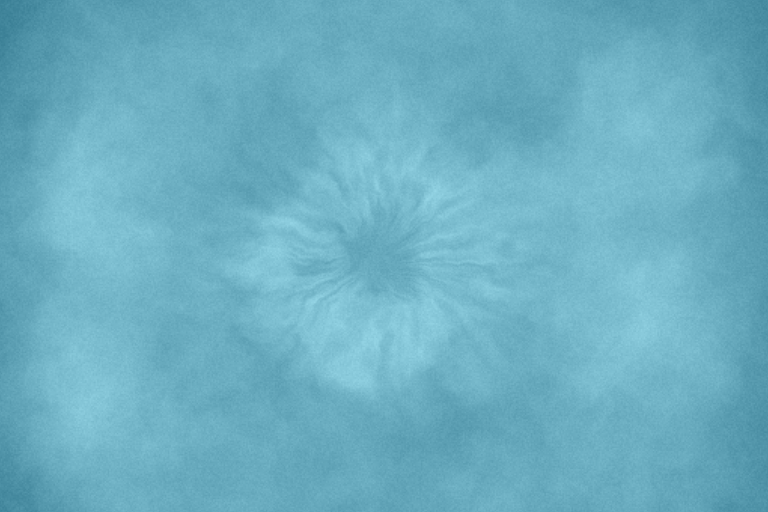
A Shadertoy shader for this background:

```glsl
// Soft cyan mottled backdrop with a pale radial burst, misty sides and fine grain.

const vec3 DEEP_TEAL = vec3(0.232, 0.502, 0.588);
const vec3 PALE_CYAN = vec3(0.600, 0.852, 0.915);
const vec2 BURST_CENTER = vec2(-0.015, 0.0);

// Sine-free hash of a lattice cell, in 0..1
float hash(vec3 cell) {
    vec3 q = fract(cell * 0.1031);
    q += dot(q, q.zyx + 31.32);
    return fract((q.x + q.y) * q.z);
}

float hashFace(vec3 cell, vec2 f) {
    float low = mix(hash(cell), hash(cell + vec3(1, 0, 0)), f.x);
    float high = mix(hash(cell + vec3(0, 1, 0)), hash(cell + vec3(1, 1, 0)), f.x);
    return mix(low, high, f.y);
}

// Smooth value noise, in 0..1
float noise(vec3 p) {
    vec3 cell = floor(p);
    vec3 f = fract(p);
    f = f * f * (3.0 - 2.0 * f);
    return mix(hashFace(cell, f.xy), hashFace(cell + vec3(0, 0, 1), f.xy), f.z);
}

// Layered noise centred on zero
float clouds(vec2 p, float seed, int octaves) {
    float sum = 0.0;
    float weight = 0.5;
    for (int i = 0; i < octaves; i++) {
        sum += weight * (noise(vec3(p, seed + float(i) * 7.3)) - 0.5);
        p = mat2(1.6, 1.2, -1.2, 1.6) * p + 17.3;
        weight *= 0.6;
    }
    return sum;
}

// Elliptical soft spot
float glow(vec2 p, vec2 center, vec2 radii) {
    vec2 q = (p - center) / radii;
    return exp(-dot(q, q));
}

// Feathery streaks running out from the origin, centred on zero
float fibres(vec2 p, float density) {
    float r = length(p);
    vec2 direction = p / max(r, 0.001);
    float coarse = noise(vec3(direction * density + 40.0, r * 20.0)) - 0.5;
    float fine = noise(vec3(direction * density * 2.0 + 80.0, r * 34.0)) - 0.5;
    return coarse + 0.7 * fine;
}

// Broad light and dark areas
float broadTone(vec2 p) {
    float tone = 0.50;
    // Mist at both sides
    tone += 0.27 * glow(p, vec2(-0.56, 0.07), vec2(0.14, 0.19));
    tone += 0.30 * glow(p, vec2(-0.54, -0.31), vec2(0.15, 0.15));
    tone += 0.29 * glow(p, vec2(0.49, -0.15), vec2(0.16, 0.17));
    tone += 0.20 * glow(p, vec2(0.46, 0.20), vec2(0.18, 0.17));
    // Shaded belt around the burst
    tone -= 0.12 * glow(p, vec2(-0.28, 0.22), vec2(0.13, 0.13));
    tone -= 0.12 * glow(p, vec2(-0.26, -0.24), vec2(0.14, 0.13));
    tone -= 0.14 * glow(p, vec2(0.10, -0.34), vec2(0.20, 0.09));
    tone -= 0.13 * glow(p, vec2(0.24, 0.28), vec2(0.16, 0.09));
    return tone;
}

// Pale ring with a dark core and streaked petals
float burstTone(vec2 p, vec2 warp) {
    vec2 q = (p - BURST_CENTER) * vec2(0.80, 1.0) + 0.07 * warp;
    float r = length(q);
    float ring = exp(-pow((r - 0.145) / 0.085, 2.0));
    float tone = 0.25 * ring;
    tone += 0.15 * glow(p, vec2(-0.02, -0.23), vec2(0.13, 0.09));
    tone += 0.16 * glow(p, vec2(0.02, 0.23), vec2(0.12, 0.09));
    tone -= 0.04 * glow(q, vec2(0.0), vec2(0.08, 0.06));
    float streakMask = smoothstep(0.025, 0.09, r) * (1.0 - smoothstep(0.16, 0.36, r));
    return tone + 0.25 * streakMask * fibres(q, 9.0);
}

// Darkening toward the frame, strongest in the corners
float vignette(vec2 p, vec2 halfSize) {
    vec2 q = abs(p) / halfSize;
    float sides = smoothstep(0.75, 1.05, q.x);
    float corners = smoothstep(0.85, 1.45, length(q));
    return 0.20 * sides + 0.20 * corners;
}

void mainImage(out vec4 fragColor, in vec2 fragCoord) {
    vec2 p = (fragCoord - 0.5 * iResolution.xy) / iResolution.y;
    vec2 halfSize = 0.5 * iResolution.xy / iResolution.y;
    vec2 warp = vec2(clouds(p * 9.0 + 20.0, 3.0, 4), clouds(p * 9.0 + 50.0, 11.0, 4));

    // Large shapes
    float tone = broadTone(p + 0.20 * warp) + burstTone(p, warp);
    tone -= vignette(p, halfSize);

    // Mottled cloud texture
    tone += 0.27 * clouds(p * 6.0 + 0.8 * warp + 30.0, 23.0, 6);
    tone += 0.20 * clouds(p * 20.0 + 1.6 * warp + 70.0, 31.0, 5);

    // Paper grain, sized relative to the canvas height
    tone += 0.18 * (noise(vec3(p * 340.0 + 400.0, 5.5)) - 0.5);

    fragColor = vec4(mix(DEEP_TEAL, PALE_CYAN, clamp(tone, 0.0, 1.0)), 1.0);
}
```
